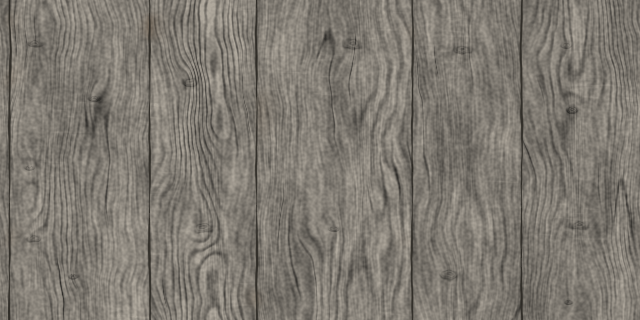
Give the GLSL for this texture, as a Shadertoy shader.

```glsl
#define FIRST_SEAM 0.015
#define SEAM_WIDTH 0.0019
#define BASE_TONE 0.495
#define BLOTCH 0.095
#define FIBRE 0.125
#define GRIT 0.085
#define CRACK_DEPTH 0.17
#define WOOD_TINT vec3(1.0, 0.96, 0.895)
#define GAP_COLOR vec3(0.15, 0.14, 0.12)
#define RUST_COLOR vec3(0.46, 0.37, 0.28)

const int PLANKS = 5;
const float SEAMS[6] = float[6](0.0, 0.219, 0.386, 0.629, 0.80, 1.0);

// Per plank: heart position, growth rings per unit, ring contrast, knots
const vec4 GRAIN[5] = vec4[5](
    vec4(0.20, 60.0, 0.16, 5.0), vec4(0.62, 66.0, 0.23, 2.0), vec4(0.68, 34.0, 0.17, 2.0),
    vec4(0.50, 38.0, 0.12, 2.0), vec4(0.43, 62.0, 0.16, 4.0));

vec2 hash2(vec2 p) {
    vec3 q = fract(p.xyx * vec3(0.1031, 0.1030, 0.0973));
    q += dot(q, q.yzx + 33.33);
    return fract((q.xx + q.yz) * q.zy);
}

float cornerSlope(vec2 cell, vec2 offset) {
    float angle = 6.2832 * hash2(cell).x;
    return dot(vec2(cos(angle), sin(angle)), offset);
}

float gradNoise(vec2 p) {
    vec2 i = floor(p), f = p - i, e = vec2(1.0, 0.0);
    vec2 s = f * f * f * (f * (f * 6.0 - 15.0) + 10.0);
    return mix(mix(cornerSlope(i, f), cornerSlope(i + e.xy, f - e.xy), s.x),
               mix(cornerSlope(i + e.yx, f - e.yx), cornerSlope(i + 1.0, f - 1.0), s.x), s.y);
}

// Sheared so that the lattice rows never line up across the board
float streaks(vec2 p, vec2 freq) {
    p *= freq;
    return gradNoise(vec2(p.x, p.y + 0.37 * p.x));
}

float fbm(vec2 p) {
    float sum = 0.0, amp = 1.0;
    for (int i = 0; i < 4; i++) {
        sum += amp * gradNoise(p);
        p = mat2(1.62, 1.22, -1.22, 1.62) * p + 11.7;
        amp *= 0.62;
    }
    return sum;
}

void mainImage(out vec4 fragColor, in vec2 fragCoord) {
    vec2 uv = fragCoord / iResolution.xy;
    float pixel = 1.0 / iResolution.y;

    // Plank layout with slightly crooked seams
    float wobble = 0.003 * gradNoise(uv * vec2(5.0, 3.0)) + 0.001 * gradNoise(uv * vec2(9.0, 22.0));
    float u = fract(uv.x - FIRST_SEAM + wobble);
    int id = 0;
    for (int i = 1; i < PLANKS; i++) if (u > SEAMS[i]) id = i;
    float width = 2.0 * (SEAMS[id + 1] - SEAMS[id]);
    vec2 q = vec2(2.0 * (u - SEAMS[id]), uv.y);
    float seamDist = min(q.x, width - q.x);
    vec2 seed = vec2(17.3, 31.7) * float(id + 1);
    vec4 grain = GRAIN[id];

    // Growth field: distance from the heart, bent by noise
    float side = q.x - grain.x * width;
    float fromHeart = sqrt(side * side + 0.0016);
    float bend = 0.085 * gradNoise(q * vec2(4.5, 2.1) + seed);
    bend += 0.024 * gradNoise(q * vec2(9.0, 5.5) + seed);
    bend += 0.005 * gradNoise(q * vec2(24.0, 17.0) + seed);

    // Knots push the rings outward and darken the core
    float knotShade = 0.0;
    for (float k = 0.0; k < grain.w; k++) {
        vec2 h = hash2(seed + 7.1 * k);
        float size = mix(0.009, 0.022, hash2(seed + 3.7 * k + 50.0).x);
        float height = (k + 0.15 + 0.7 * h.y) / grain.w;
        vec2 offset = q - vec2(width * mix(grain.x, 0.1 + 0.8 * h.x, 0.65), height);
        vec2 spread = offset / (size * vec2(2.4, 4.5));
        bend += 1.9 * size * exp(-dot(spread, spread));
        float r = length(offset / size * vec2(0.75, 1.35)) + 0.5 * gradNoise(q * 45.0 + seed);
        float core = 1.0 - smoothstep(0.5, 1.15, r);
        float rim = exp(-16.0 * (r - 1.05) * (r - 1.05));
        knotShade += core * (0.07 + 0.04 * sin(11.0 * r)) + 0.14 * rim * smoothstep(-0.8, 0.7, -offset.y / size);
    }

    // Rings: pale bands split by narrow dark lines, worn away from the heart
    float phase = (fromHeart + bend) * grain.y;
    float s = fract(phase);
    float ring = smoothstep(0.0, 0.4, s) * (1.0 - smoothstep(0.72, 1.0, s)) - 0.56;
    float wear = smoothstep(-0.25, 0.3, gradNoise(q * vec2(6.0, 2.5) + seed + 40.0));
    wear *= 1.0 - 0.6 * smoothstep(0.07, 0.2, abs(side));
    ring *= mix(0.2, 1.0, wear) * (1.0 - smoothstep(0.45, 1.0, fwidth(phase)));

    // Fibres follow the bent grain; blotches and grit lie over it
    vec2 flow = vec2(q.x + 0.8 * bend * side / fromHeart, q.y) + seed;
    float fibre = streaks(flow, vec2(125.0, 14.0)) + 0.6 * streaks(flow, vec2(58.0, 5.0))
                + 0.5 * streaks(flow, vec2(23.0, 2.2));
    float blotch = fbm(q * vec2(6.0, 3.2) + seed + 70.0);
    vec2 turned = mat2(0.8, 0.6, -0.6, 0.8) * q + seed;
    float grit = gradNoise(turned * 97.0) + 0.8 * gradNoise(turned.yx * 51.0);

    // Thin cracks along the grain and pale scrapes across it
    float crackLine = abs(streaks(flow, vec2(13.0, 1.1)));
    float crackMask = smoothstep(0.1, 0.34, gradNoise(q * vec2(7.0, 3.0) + seed + 90.0));
    float crack = crackMask * (1.0 - smoothstep(0.0, 0.02 + 8.0 * pixel, crackLine));
    float scrape = smoothstep(0.2, 0.5, streaks(q.yx + seed, vec2(75.0, 11.0)))
                 * smoothstep(0.0, 0.3, gradNoise(q * vec2(4.0, 3.0) + seed + 15.0));

    float tone = BASE_TONE + 0.025 * (hash2(seed).y - 0.5);
    tone += grain.z * ring + FIBRE * fibre + BLOTCH * blotch + GRIT * grit + 0.035 * scrape;
    tone -= knotShade + CRACK_DEPTH * crack + 0.03 * exp(-seamDist / 0.012);
    vec3 color = clamp(tone, 0.19, 0.69) * WOOD_TINT;

    // Rusty stains near the seams, then the dark gaps
    float rust = exp(-seamDist / 0.02) * smoothstep(0.15, 0.45, gradNoise(uv * vec2(8.0, 6.0) + 5.0));
    color = mix(color, RUST_COLOR, 0.4 * rust);
    float gapWidth = SEAM_WIDTH * (1.0 + 2.2 * gradNoise(vec2(q.y * 7.0, seed.x)));
    float gap = 1.0 - smoothstep(gapWidth - 0.5 * pixel, gapWidth + pixel, seamDist);
    fragColor = vec4(mix(color, GAP_COLOR, 0.85 * gap), 1.0);
}
```
